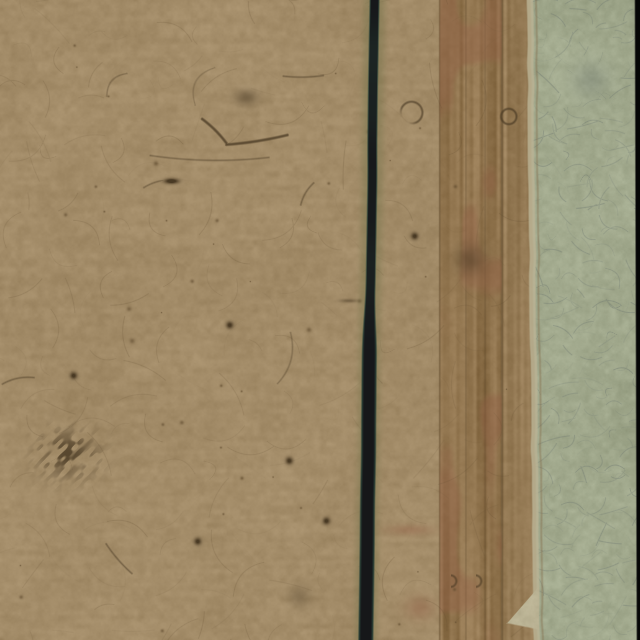
Write a Shadertoy shader that draws this texture.

```glsl
#define PAPER vec3(.635, .545, .405)
#define STRIP vec3(.565, .455, .305)
#define MINT vec3(.625, .655, .545)
#define INK vec3(.085, .09, .1)
#define TEAL vec3(.16, .25, .21)
#define FIBRE vec3(.36, .28, .17)
#define PALE vec3(.73, .7, .58)
#define STRIP_LEFT .687
#define STRIP_RIGHT .784
#define MINT_RIGHT .992
#define SOFT .0018

float hash(vec2 p) {
    vec3 q = fract(vec3(p.xyx) * .1031);
    q += dot(q, q.yzx + 33.33);
    return fract((q.x + q.y) * q.z);
}

float noise(vec2 p) {
    vec2 i = floor(p), f = fract(p);
    f = f * f * (3. - 2. * f);
    return mix(mix(hash(i), hash(i + vec2(1, 0)), f.x),
               mix(hash(i + vec2(0, 1)), hash(i + 1.), f.x), f.y);
}

float fbm(vec2 p) {
    float sum = 0., amp = .5;
    for (int i = 0; i < 4; i++) {
        sum += amp * noise(p);
        p = p * 2.03 + 17.1;
        amp *= .5;
    }
    return sum;
}

float fill(float d) { return 1. - smoothstep(-SOFT, SOFT, d); }
float band(float x, float a, float b) { return fill(a - x) * fill(x - b); }
float spot(vec2 p, vec2 c, vec2 r) { vec2 q = (p - c) / r; return exp(-dot(q, q)); }
float ring(vec2 p, vec2 c, float r) { return fill(abs(length(p - c) - r) - .0016); }

// Soft stroke, bowed sideways at its middle
float stroke(vec2 p, vec2 a, vec2 b, float bow, float width) {
    vec2 d = b - a, side = normalize(vec2(-d.y, d.x));
    float t = clamp(dot(p - a, d) / dot(d, d), 0., 1.);
    return fill(length(p - a - d * t - side * bow * 4. * t * (1. - t)) - width);
}

// Random curved fibres, one per cell
float fibres(vec2 p, float cells, float spread, float seed) {
    vec2 id = floor(p * cells);
    float mask = 0.;
    for (int k = 0; k < 9; k++) {
        vec2 c = id + vec2(k % 3 - 1, k / 3 - 1), s = c + seed;
        vec2 mid = (c + vec2(hash(s), hash(s + 7.3))) / cells;
        float angle = (hash(s + 3.7) - .5) * spread;
        vec2 reach = vec2(cos(angle), sin(angle)) * (.2 + .45 * hash(s + 9.1)) / cells;
        float bow = (hash(s + 5.9) - .5) * .5 / cells;
        mask = max(mask, stroke(p, mid - reach, mid + reach, bow, .0004) * hash(s + 2.2));
    }
    return mask;
}

// Small round flecks, present in a few cells
float flecks(vec2 p, float cells) {
    vec2 id = floor(p * cells);
    vec2 c = (id + .25 + .5 * vec2(hash(id + 41.), hash(id + 57.))) / cells;
    return step(.88, hash(id + 91.)) * spot(p, c, vec2(mix(.001, .0045, hash(id + 73.))));
}

// Strokes, dots, blots and loops on the paper
float marks(vec2 p) {
    vec4 ends[11] = vec4[11](
        vec4(.316, .814, .354, .776), vec4(.354, .774, .449, .789), vec4(.235, .757, .42, .754),
        vec4(.167, .85, .198, .885), vec4(.443, .881, .505, .882), vec4(.305, .836, .335, .894),
        vec4(.225, .707, .279, .718), vec4(.47, .68, .49, .714), vec4(.004, .4, .053, .41),
        vec4(.434, .401, .454, .48), vec4(.166, .15, .206, .104));
    float bows[11] = float[11](2., -2., -6., 10., -2., 16., 5., 3., 4., -11., -2.);
    float m = 0.;
    for (int i = 0; i < 11; i++) {
        float strength = i < 2 ? .9 : .65 - .02 * abs(bows[i]);
        m = max(m, strength * stroke(p, ends[i].xy, ends[i].zw, bows[i] * .001, i < 2 ? .002 : .0012));
    }
    vec2 dots[6] = vec2[6](vec2(.359, .492), vec2(.648, .631), vec2(.452, .28),
                           vec2(.309, .154), vec2(.115, .413), vec2(.51, .186));
    for (int i = 0; i < 6; i++) m = max(m, 1.3 * spot(p, dots[i], vec2(.0055)));
    m = max(m, 1.6 * spot(p, vec2(.268, .717), vec2(.011, .004)));
    m = max(m, .6 * spot(p, vec2(.545, .53), vec2(.014, .003)));
    m = max(m, .6 * spot(p, vec2(.385, .848), vec2(.017, .012)));
    m = max(m, .35 * spot(p, vec2(.468, .068), vec2(.016)));
    m = max(m, .55 * spot(p, vec2(.734, .594), vec2(.022)));
    float streak = smoothstep(.4, .75, noise(vec2(p.x + p.y, p.y - p.x) * vec2(55, 130)));
    m = max(m, streak * spot(p, vec2(.106, .29), vec2(.042, .035)));
    m = max(m, .75 * ring(p, vec2(.643, .824), .017) * smoothstep(-.02, 0., p.x + p.y - 1.462));
    m = max(m, .8 * ring(p, vec2(.795, .818), .012));
    for (float x = .704; x < .75; x += .039) m = max(m, .7 * ring(p, vec2(x, .092), .009) * step(x, p.x));
    return m;
}

void mainImage(out vec4 fragColor, in vec2 fragCoord) {
    vec2 p = fragCoord / iResolution.xy;
    float cloud = fbm(p * 9.) - .47, grain = fbm(p * 95.) - .47;

    // Paper and grooved strip
    vec3 col = PAPER + .045 * cloud + .075 * grain + .025 * (noise(p * vec2(18, 140)) - .5);
    float strip = band(p.x, STRIP_LEFT, STRIP_RIGHT);
    float groove = noise(p * vec2(190, 2.5)) - .5;
    col = mix(col, STRIP + .14 * groove + .06 * grain, max(strip, .7 * fill(STRIP_RIGHT - p.x)));
    float seams = max(band(p.x, .686, .688), band(p.x, .783, .786));
    seams = max(seams, .7 * max(band(p.x, .727, .729), band(p.x, .757, .759)));
    col = mix(col, FIBRE, .55 * seams);

    // Reddish stains, fibres and marks
    float stain = spot(p, vec2(.656, .05), vec2(.022, .018)) + spot(p, vec2(.64, .172), vec2(.035, .008));
    stain += strip * smoothstep(.55, .8, noise(p * vec2(30, 14) + 8.));
    col = mix(col, vec3(.57, .37, .27), .4 * min(stain, 1.));
    col = mix(col, FIBRE, .28 * fibres(p, 17., 6.28, 3.) + .55 * flecks(p, 22.));
    col = mix(col, FIBRE * .75, min(marks(p) * .8, .95));

    // Inked line, thicker in the lower half
    float lineX = mix(.571, .585, p.y) + .0015 * (noise(vec2(p.y * 14., 2)) - .5);
    float halfWidth = mix(.0115, .0075, smoothstep(.44, .55, p.y));
    float d = abs(p.x - lineX), upper = smoothstep(.42, .6, p.y);
    col = mix(col, vec3(.47, .46, .3), .5 * exp(-pow(d / .018, 4.)));
    float tint = max(.4 * upper * noise(vec2(p.y * 12., 9)), smoothstep(.6, 1., d / halfWidth));
    col = mix(col, mix(INK, TEAL, tint), fill(d - halfWidth));

    // Mint sheet, torn edge and dark border
    float edge = mix(.839, .829, p.y) + .002 * (noise(vec2(p.y * 30., 1)) - .5);
    float threads = max(fibres(p, 26., 2.2, 19.), fibres(p, 34., 2.6, 67.));
    threads = max(threads, .5 * spot(p, vec2(.923, .875), vec2(.028)));
    vec3 mint = mix(MINT + .07 * cloud + .1 * grain, vec3(.38, .42, .41), .5 * threads);
    col = mix(col, mint, fill(edge - p.x));
    col = mix(col, PALE, .85 * band(p.x, edge - .006, edge + .004));
    col = mix(col, STRIP * .9, .4 * band(p.x, edge + .007, edge + .01));
    float flap = max(p.x - .842, max(.026 - p.y - .2 * (p.x - .794), p.y - .028 - 1.15 * (p.x - .794)));
    col = mix(col, PALE + .08 * grain, fill(flap));
    col = mix(col, vec3(.025), fill(MINT_RIGHT + .003 * (1. - p.y) - p.x));
    fragColor = vec4(clamp(col, 0., 1.), 1);
}
```
